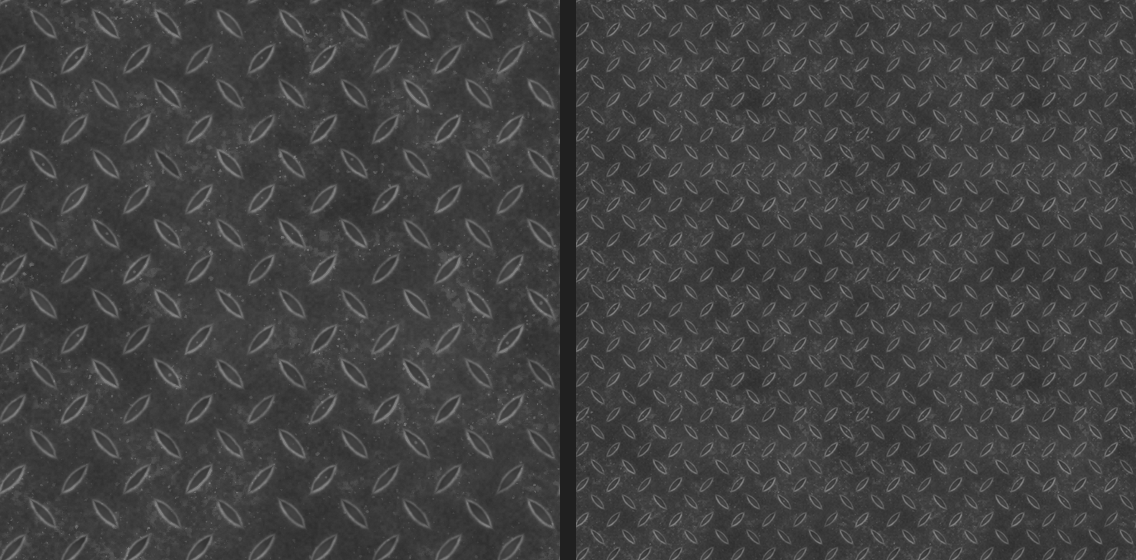
Left: one tile. Right: repeated 2 by 2.
Give the GLSL for this texture, as a Shadertoy shader.

```glsl
const vec2 CELLS = vec2(9.0, 8.0);

float hash(vec2 p) {
    return fract(sin(dot(p, vec2(127.1, 311.7))) * 43758.5);
}

// Value noise that wraps after the given whole number of cells
float noise(vec2 uv, float period) {
    vec2 p = uv * period;
    vec2 i = floor(p);
    vec2 f = fract(p);
    f = f * f * (3.0 - 2.0 * f);
    vec2 a = mod(i, period);
    vec2 b = mod(i + 1.0, period);
    return mix(mix(hash(a), hash(vec2(b.x, a.y)), f.x),
               mix(hash(vec2(a.x, b.y)), hash(b), f.x), f.y);
}

float fbm(vec2 uv, float period) {
    float sum = 0.0;
    float weight = 0.5;
    for (int i = 0; i < 5; i++) {
        sum += weight * noise(uv, period);
        uv += 0.173;
        period *= 2.0;
        weight *= 0.5;
    }
    return sum / 0.97;
}

// Pointed lens: the overlap of two discs
float lens(vec2 p, float halfWidth, float halfLength) {
    float radius = (halfLength * halfLength + halfWidth * halfWidth) / (2.0 * halfWidth);
    return length(vec2(abs(p.x) + radius - halfWidth, p.y)) - radius;
}

// Lays one diagonal family of raised studs over the plate tone
float addStuds(float tone, vec2 uv, vec2 center, vec2 axis, float seed) {
    vec2 q = uv * CELLS - center;
    vec2 id = floor(q + 0.5);
    vec2 local = (q - id) / CELLS;
    vec2 key = mod(id, CELLS) + seed;
    float rnd = hash(key);
    float pixel = 1.0 / iResolution.y;

    vec2 p = vec2(dot(local, vec2(-axis.y, axis.x)), dot(local, axis));
    float wobble = 0.0024 * (fbm(uv, 80.0) - 0.5);
    float d = lens(p, 0.0072 + 0.0008 * rnd, 0.030) + wobble;
    float wear = fbm(uv + 0.61, 50.0);
    float lower = smoothstep(0.005, -0.005, p.x);
    float fade = 1.0 - 0.6 * smoothstep(0.025, 0.038, abs(p.y));

    // Soft halo, then the dark face with a paler middle
    float halo = exp(-max(d, 0.0) / 0.0050) * fade;
    tone += 0.08 * halo * (0.3 + 1.3 * wear) * mix(0.8, 1.2, lower);
    float face = 0.220 + 0.03 * hash(key + 3.7) + 0.08 * (wear - 0.5);
    face += 0.02 * smoothstep(0.0, -0.006, d) - 0.03 * smoothstep(0.0, 0.025, p.y * sign(axis.y));
    tone = mix(tone, face, smoothstep(0.0010 + pixel, -0.0010 - pixel, d));

    // Worn rim, wider and brighter along its lower side
    float ring = (d - 0.0020) / mix(0.0023, 0.0029, lower);
    float glint = mix(0.125, 0.175, lower) * (0.5 + wear) * (0.9 + 0.2 * rnd);
    tone += glint * exp(-ring * ring) * fade;

    // Occasional chip on the face
    vec2 chip = p - vec2(0.004, 0.02) * (vec2(hash(key + 5.3), hash(key + 8.1)) - 0.5);
    float chipSize = 0.0009 + 0.0014 * hash(key + 2.9);
    float chipMask = smoothstep(chipSize + pixel, chipSize - pixel, length(chip) + 2.0 * wobble);
    return tone + 0.13 * step(0.75, rnd) * chipMask;
}

// Scattered dust, at most one grain in each grid cell
float dust(vec2 uv, float grid, float radius, float density) {
    vec2 id = mod(floor(uv * grid), grid);
    vec2 place = 0.3 + 0.4 * vec2(hash(id + 1.3), hash(id + 7.9));
    float size = radius * (0.3 + 0.7 * hash(id + 4.1));
    float d = length((fract(uv * grid) - place) / grid);
    d += radius * 1.8 * (noise(uv, 300.0) - 0.5);
    float soft = 0.0006 + 0.5 / iResolution.y;
    return step(1.0 - density, hash(id + 11.7)) * smoothstep(size + soft, size - soft, d);
}

void mainImage(out vec4 fragColor, in vec2 fragCoord) {
    vec2 uv = fragCoord / iResolution.xy;

    // Mottled plate with fine grain
    float stains = fbm(uv, 5.0);
    float patches = fbm(uv + 0.37, 16.0);
    float tone = 0.232 + 0.07 * (stains - 0.5) + 0.06 * (patches - 0.5);
    tone += 0.075 * (fbm(uv, 170.0) - 0.5);

    // Pale scuffs and dust gathered in the dirtier areas
    float dirt = smoothstep(0.42, 0.72, patches);
    tone += 0.07 * dirt * smoothstep(0.48, 0.74, fbm(uv + 0.19, 110.0));
    for (int i = 0; i < 3; i++) {
        float k = float(i);
        float grains = dust(uv, 113.0 - 36.0 * k, 0.0013 + 0.0011 * k, 0.13 - 0.045 * k);
        tone += grains * (0.05 + 0.09 * dirt + 0.05 * stains);
    }

    // Two families of studs leaning in opposite directions
    tone = addStuds(tone, uv, vec2(0.698, 0.662), normalize(vec2(0.67, -0.74)), 0.0);
    tone = addStuds(tone, uv, vec2(0.197, 0.157), normalize(vec2(0.67, 0.74)), 31.0);

    fragColor = vec4(vec3(clamp(tone, 0.17, 0.50)), 1.0);
}
```
